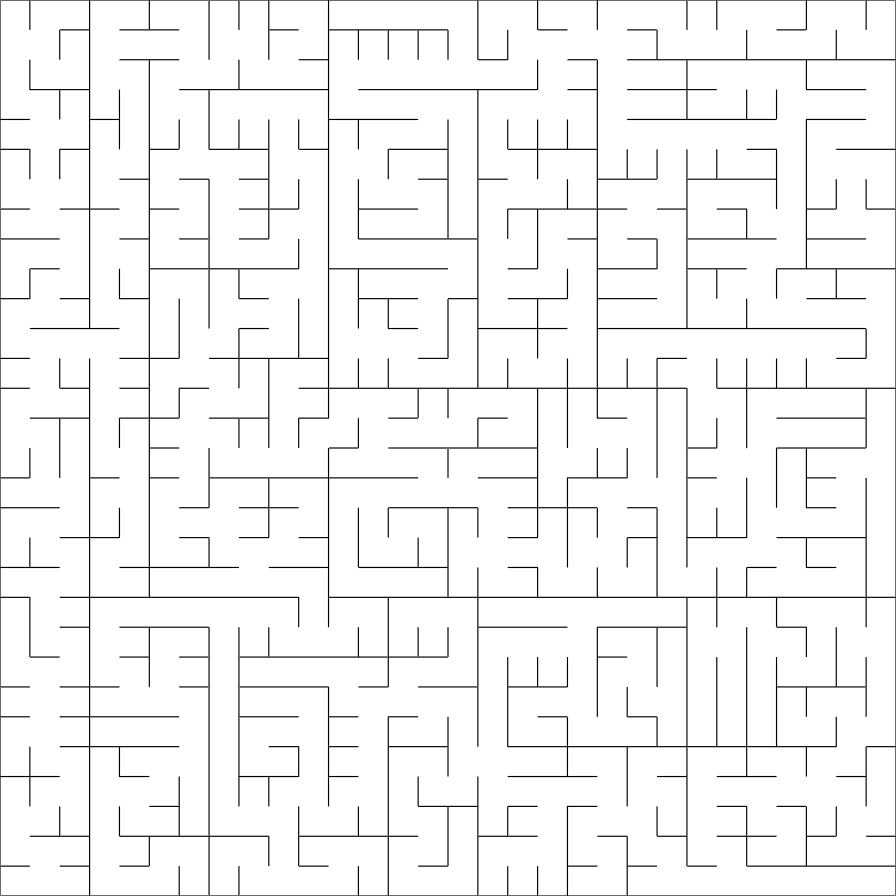
Write a Shadertoy shader that draws this pattern.

```glsl
// Maze of thin black walls on white, made by recursive division.
// Each pixel descends through the nested rooms that contain it; every room is
// cut across its longer side by a wall with a one-cell doorway.

const int CELLS = 30;             // maze cells along each side
const int MAX_DEPTH = 60;         // bound on nested divisions
const float WALL_WIDTH = 0.039;   // in cells
const uint SEED = 77u;
const vec3 PAPER = vec3(1.0);
const vec3 INK = vec3(0.0);

// Integer hash with well mixed bits
uint hash(uint v) {
    v = v * 747796405u + 2891336453u;
    v = ((v >> ((v >> 28) + 4u)) ^ v) * 277803737u;
    return (v >> 22) ^ v;
}

// Random integer in 0 .. count-1
int pick(uint key, uint salt, int count) {
    return int(hash(key ^ hash(salt)) % uint(count));
}

// Unique key of a room from its corners
uint roomKey(ivec2 lo, ivec2 hi, uint seed) {
    uvec2 a = uvec2(lo), b = uvec2(hi);
    return hash(a.x + 32u * a.y + 1024u * b.x + 32768u * b.y + hash(seed));
}

// Share of a pixel covered by a stroke at distance dist from its axis
float strokeCover(float dist, float width, float pixel) {
    return clamp((0.5 * (width + pixel) - dist) / pixel, 0.0, min(width / pixel, 1.0));
}

// Zero inside the one-cell doorway, one on the solid wall
float solidCover(float along, int door, float pixel) {
    float outside = abs(along - float(door) - 0.5) - 0.5;
    return clamp(outside / pixel + 0.5, 0.0, 1.0);
}

// Ink of the outer frame
float frameCover(vec2 p, float pixel) {
    vec2 edge = min(p, float(CELLS) - p);
    return strokeCover(min(edge.x, edge.y), WALL_WIDTH, pixel);
}

// Ink of all dividing walls at point p, in cells
float mazeCover(vec2 p, float pixel, uint seed) {
    ivec2 lo = ivec2(0), hi = ivec2(CELLS);
    float ink = 0.0;
    for (int depth = 0; depth < MAX_DEPTH; depth++) {
        ivec2 size = hi - lo;
        if (min(size.x, size.y) < 2) break;

        // Cut the longer side; a square room picks either
        uint key = roomKey(lo, hi, seed);
        int axis = size.x > size.y ? 0 : 1;
        if (size.x == size.y) axis = pick(key, 1u, 2);
        int side = 1 - axis;
        int wall = lo[axis] + 1 + pick(key, 2u, size[axis] - 1);
        int door = lo[side] + pick(key, 3u, size[side]);

        float offset = p[axis] - float(wall);
        float cover = strokeCover(abs(offset), WALL_WIDTH, pixel);
        ink = max(ink, cover * solidCover(p[side], door, pixel));

        // Continue in the half that holds the point
        if (offset < 0.0) hi[axis] = wall;
        else lo[axis] = wall;
    }
    return ink;
}

void mainImage(out vec4 fragColor, in vec2 fragCoord) {
    vec2 p = fragCoord / iResolution.xy * float(CELLS);
    float pixel = float(CELLS) / min(iResolution.x, iResolution.y);
    float ink = max(frameCover(p, pixel), mazeCover(p, pixel, SEED));
    fragColor = vec4(mix(PAPER, INK, ink), 1.0);
}
```
